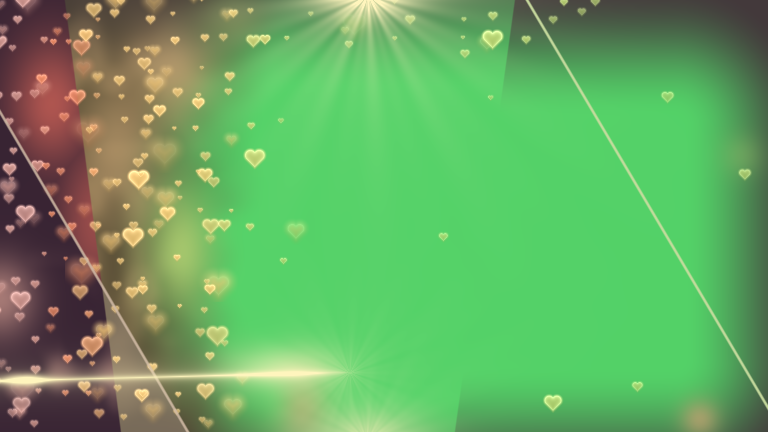
This background is drawn by a WebGL 2 fragment shader. Its source:

```glsl
#version 300 es
precision highp float;
uniform vec2 u_resolution;
out vec4 fragColor;

const vec3 GREEN = vec3(0.325, 0.82, 0.405);
const vec3 OLIVE = vec3(0.33, 0.29, 0.20);
const vec3 TAN = vec3(0.78, 0.64, 0.45);
const vec3 PLUM = vec3(0.22, 0.14, 0.20);
const vec3 RED = vec3(0.68, 0.33, 0.31);
const vec3 ROSE = vec3(0.72, 0.53, 0.50);
const vec3 GOLD = vec3(1.0, 0.82, 0.50);
const vec3 LIME = vec3(0.74, 0.84, 0.46);
const vec3 SHADOW = vec3(0.26, 0.22, 0.23);
const vec3 CREAM = vec3(1.0, 0.96, 0.74);

float hash(vec2 p) {
  return fract(sin(dot(p, vec2(127.1, 311.7))) * 43758.5453);
}

float noise(vec2 p) {
  vec2 i = floor(p), f = fract(p);
  f = f * f * (3.0 - 2.0 * f);
  float low = mix(hash(i), hash(i + vec2(1, 0)), f.x);
  float high = mix(hash(i + vec2(0, 1)), hash(i + vec2(1, 1)), f.x);
  return mix(low, high, f.y);
}

float blob(vec2 p, vec2 center, vec2 size) {
  vec2 q = (p - center) / size;
  return exp(-dot(q, q));
}

// Signed distance to the line a-b, positive on its left
float side(vec2 p, vec2 a, vec2 b) {
  vec2 d = normalize(b - a), q = p - a;
  return d.x * q.y - d.y * q.x;
}

float stroke(float d, float halfWidth, float px) {
  return 1.0 - smoothstep(halfWidth - px, halfWidth + px, abs(d));
}

float heart(vec2 p) {
  p = vec2(abs(p.x), p.y + 0.55);
  if (p.x + p.y > 1.0) return length(p - vec2(0.25, 0.75)) - 0.354;
  float d = min(length(p - vec2(0, 1)), length(p - 0.5 * max(p.x + p.y, 0.0)));
  return d * sign(p.x - p.y);
}

float rays(vec2 p, vec2 source, float falloff) {
  vec2 q = p - source;
  float a = atan(q.x, abs(q.y) + 0.001);
  float beams = 0.6 + 0.25 * sin(a * 13.0 + 1.0) + 0.15 * sin(a * 29.0);
  return beams * exp(-length(q) * falloff);
}

float density(vec2 p) {
  float left = 0.62 * smoothstep(0.74, 0.34, p.x);
  return left + 0.3 * smoothstep(0.84, 0.93, p.y) * smoothstep(1.65, 1.4, p.x);
}

vec3 sparkColor(float x) {
  vec3 c = mix(ROSE * 1.2, vec3(0.97, 0.58, 0.42), smoothstep(0.06, 0.16, x));
  c = mix(c, GOLD, smoothstep(0.17, 0.27, x));
  return mix(c, LIME, smoothstep(0.45, 0.75, x));
}

// One grid of jittered hearts; blur softens their outline
vec3 addHearts(vec3 col, vec2 p, float cell, float blur, float seed, float px) {
  vec2 id = floor(p / cell);
  vec2 jitter = vec2(hash(id + seed), hash(id + seed + 17.0)) - 0.5;
  vec2 center = (id + 0.5 + 0.5 * jitter) * cell;
  float size = cell * mix(0.12, 0.32, hash(id + seed + 31.0));
  vec2 q = (p - center) / size;
  float d = heart(q);
  float soft = blur + px / size;
  float fill = 1.0 - smoothstep(-soft, soft, d);
  float rim = exp(-abs(d + 0.07) * 12.0) * (1.0 - blur);
  float light = 0.28 * rim + 0.16 * q.y - 0.04;
  float shown = step(hash(id + seed + 53.0), density(center));
  float alpha = shown * fill * mix(0.6, 0.95, hash(id + seed + 71.0));
  return mix(col, sparkColor(center.x) + light, alpha * (1.0 - 0.5 * blur));
}

void main() {
  vec2 p = gl_FragCoord.xy / u_resolution.y;
  float px = 1.0 / u_resolution.y;
  float smoke = 0.6 * noise(p * 7.0) + 0.4 * noise(p * 15.0);

  // Smoky olive fading into the green field
  float reach = p.x + 0.10 * (smoke - 0.5) - 0.5 * (p.y - 0.5) * (p.y - 0.5);
  vec3 col = mix(OLIVE, GREEN, smoothstep(0.24, 0.58, reach));
  float haze = smoothstep(0.4, 0.75, smoke) * smoothstep(0.55, 0.3, p.x);
  col = mix(col, TAN, 0.45 * haze);
  col = mix(col, TAN, 0.8 * blob(p, vec2(0.40, 0.85), vec2(0.10, 0.11)));
  col = mix(col, TAN, 0.65 * blob(p, vec2(0.27, 0.66), vec2(0.10, 0.15)));
  col = mix(col, LIME, 0.75 * blob(p, vec2(0.42, 0.42), vec2(0.07, 0.13)));
  col = mix(col, LIME, 0.6 * blob(p, vec2(0.54, 0.97), vec2(0.07, 0.06)));
  col = mix(col, TAN, 0.6 * blob(p, vec2(0.70, 0.05), vec2(0.06, 0.09)));

  // Vignette, deeper behind the slanted edge of the right panel
  float seam = side(p, vec2(1.192, 1.0), vec2(1.053, 0.0));
  vec2 outside = max(abs(p - vec2(1.22, 0.44)) - vec2(0.34, 0.27), 0.0);
  float leftShade = 0.7 * smoothstep(0.08, 0.36, outside.y);
  float rightShade = smoothstep(0.02, 0.33, length(outside));
  col = mix(col, SHADOW, mix(leftShade, rightShade, smoothstep(-px, px, seam)));
  col = mix(col, TAN, 0.7 * blob(p, vec2(1.62, 0.03), vec2(0.045)));
  col = mix(col, LIME, 0.25 * blob(p, vec2(1.72, 0.64), vec2(0.05)));

  // Red strip, plum corner and translucent wedge
  float diagonal = side(p, vec2(0.0, 0.741), vec2(0.435, 0.0));
  float below = smoothstep(px, -px, diagonal);
  float strip = smoothstep(px, -px, p.x - 0.15 - 0.13 * (1.0 - p.y));
  float ember = blob(p, vec2(0.12, 0.76), vec2(0.10, 0.15));
  ember = max(ember, 0.8 * blob(p, vec2(0.22, 0.49), vec2(0.09, 0.20)));
  vec3 dusk = mix(PLUM, ROSE, 0.85 * blob(p, vec2(0.0, 0.31), vec2(0.08, 0.09)));
  dusk = mix(dusk, ROSE, 0.6 * smoothstep(0.5, 0.8, smoke) * smoothstep(0.5, 0.1, p.y));
  vec3 panel = mix(mix(PLUM, RED, ember), dusk, below);
  col = mix(col, vec3(0.56, 0.50, 0.44), 0.6 * below);
  col = mix(col, panel, strip);

  // Blurred, then sharper hearts
  col = addHearts(col, p, 0.15, 0.5, 3.0, px);
  col = addHearts(col, p + 0.03, 0.11, 0.35, 11.0, px);
  col = addHearts(col, p, 0.135, 0.05, 23.0, px);
  col = addHearts(col, p + 0.05, 0.10, 0.08, 67.0, px);
  col = addHearts(col, p, 0.062, 0.12, 41.0, px);

  // Fine panel borders
  float border = side(p, vec2(1.22, 1.0), vec2(1.778, 0.056));
  col = mix(col, vec3(0.78, 0.86, 0.62), 0.95 * stroke(border, 0.003, px));
  col = mix(col, vec3(0.82, 0.73, 0.65), 0.85 * stroke(diagonal, 0.003, px));

  // Light bursts above and below
  vec2 top = vec2(0.852, 1.01), bottom = vec2(0.85, -0.02);
  float burst = 0.7 * rays(p, top, 6.0) + 0.7 * blob(p, top, vec2(0.12, 0.05));
  burst += 0.15 * rays(p, bottom, 7.0) + 0.6 * blob(p, bottom, vec2(0.14, 0.07));
  burst += 0.15 * rays(p, vec2(0.81, 0.137), 10.0);

  // Horizontal streak with two hot spots
  float h = p.y - 0.118 - 0.025 * p.x;
  float span = smoothstep(0.86, 0.68, p.x);
  float streak = span * (0.7 * exp(-abs(h) * 170.0) + 0.25 * exp(-abs(h) * 28.0));
  streak += 0.7 * blob(p, vec2(0.06, 0.12), vec2(0.05, 0.014));
  streak += 0.45 * blob(p, vec2(0.66, 0.15), vec2(0.13, 0.05));
  col = mix(col, CREAM, clamp(burst + streak, 0.0, 1.0));

  fragColor = vec4(col, 1.0);
}
```
